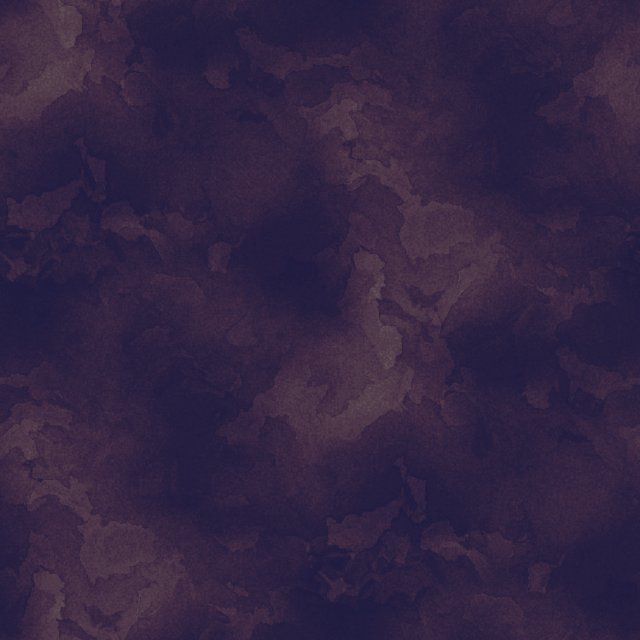
Write a WebGL 1 fragment shader that draws this texture.

```glsl
precision highp float;
// Dark plum and navy watercolour paper: soft washes, ragged stains with dark
// drying rims, pale blooms, a few round drops and fine grain. Wrapped noise on
// a diagonal lattice sets a tone, which a colour ramp turns into pigment.
uniform vec2 u_resolution;

vec2 hash2(vec2 p) {
  vec3 h = fract(p.xyx * vec3(0.1031, 0.1030, 0.0973));
  h += dot(h, h.yzx + 33.33);
  return fract((h.xx + h.yz) * h.zy);
}

// The half-cell shift keeps the wrap exact where mod would round badly.
float corner(vec2 cell, vec2 offset, float period) {
  vec2 wrapped = floor(mod(cell + 0.5, period));
  vec2 gradient = hash2(wrapped + floor(period * 1.7)) * 2.0 - 1.0;
  return dot(gradient, offset);
}

// Gradient noise that repeats whenever p moves by one.
float noise(vec2 p, float period) {
  p = fract(p) * period;
  vec2 i = floor(p), f = p - i;
  vec2 w = f * f * f * (f * (f * 6.0 - 15.0) + 10.0);
  vec2 e = vec2(1.0, 0.0);
  float low = mix(corner(i, f, period), corner(i + e, f - e, period), w.x);
  float high = mix(corner(i + e.yx, f - e.yx, period),
                   corner(i + 1.0, f - 1.0, period), w.x);
  return mix(low, high, w.y);
}

float fbm(vec2 p, float period) {
  float sum = 0.0, gain = 1.0;
  for (int i = 0; i < 6; i++) {
    sum += gain * noise(p, period);
    p += vec2(0.37, 0.19);
    period *= 2.0;
    gain *= 0.47;
  }
  return sum;
}

// Pigment edge: a fill that fades inward, minus a thin dark rim.
float stain(float field, float fade) {
  float fill = smoothstep(0.0, 0.03, field) * exp(-max(field, 0.0) * fade);
  float rim = exp(-abs(field + 0.008) / 0.014);
  float shade = exp(-abs(field) / 0.07) * (1.0 - smoothstep(-0.01, 0.01, field));
  return fill - 0.5 * rim - 0.35 * shade;
}

// Round drops, darker toward their outline.
float drops(vec2 p) {
  float sum = 0.0;
  for (int i = 0; i < 4; i++) {
    float k = float(i);
    vec2 toDrop = fract(p - hash2(vec2(k + 3.0, 7.0)) + 0.5) - 0.5;
    float radius = 0.008 + 0.018 * hash2(vec2(k, 21.0)).x;
    float d = length(toDrop) + 0.006 * noise(p, 40.0) - radius;
    float outline = exp(min(d, 0.0) * 150.0);
    sum += (1.0 - smoothstep(-0.003, 0.003, d)) * (0.6 + 0.4 * outline);
  }
  return sum;
}

vec3 pigment(float tone) {
  vec3 c = mix(vec3(0.125, 0.11, 0.25), vec3(0.15, 0.12, 0.25),
               smoothstep(-2.7, -1.2, tone));
  c = mix(c, vec3(0.20, 0.14, 0.26), clamp((tone + 1.2) / 1.2, 0.0, 1.0));
  c = mix(c, vec3(0.25, 0.165, 0.27), clamp(tone, 0.0, 1.0));
  c = mix(c, vec3(0.31, 0.22, 0.29), clamp((tone - 1.0) / 1.2, 0.0, 1.0));
  return mix(c, vec3(0.38, 0.32, 0.34), smoothstep(2.2, 4.2, tone));
}

void main() {
  vec2 uv = gl_FragCoord.xy / u_resolution;
  vec2 p = vec2(uv.x + uv.y, uv.x - uv.y);
  vec2 warp = vec2(fbm(p + 0.13, 5.0), fbm(p + 0.61, 5.0));
  vec2 q = p + 0.08 * warp;

  // Broad washes
  float tone = 3.5 * fbm(q + vec2(0.2, 0.7), 3.0) - 0.22;

  // Stains whose edges come and go
  for (int i = 0; i < 3; i++) {
    float k = float(i);
    vec2 shift = hash2(vec2(k, 11.0));
    float presence = smoothstep(-0.12, 0.25, noise(p + shift.yx, 4.0));
    float field = fbm(q + shift, 4.0 + 2.0 * k) - 0.12;
    tone += 1.1 * presence * stain(field, 3.0);
  }

  // Dark pools and pale blooms
  float pool = fbm(q + vec2(0.45, 0.9), 4.0) - 0.2;
  tone -= 0.7 * smoothstep(0.0, 0.03, pool) * exp(-max(pool, 0.0) * 4.0);
  float bloom = fbm(q + vec2(0.83, 0.31), 5.0) - 0.27;
  tone += 1.4 * stain(bloom, 0.5) * smoothstep(-0.1, 0.2, noise(p + 0.4, 3.0));
  tone -= 0.9 * drops(p);

  // Mottling and paper grain
  tone += 0.5 * noise(q, 48.0) + 0.6 * noise(uv, 110.0);
  tone += 1.2 * noise(uv + 0.3, 230.0) + 0.9 * noise(uv, 370.0);

  gl_FragColor = vec4(pigment(tone), 1.0);
}
```
